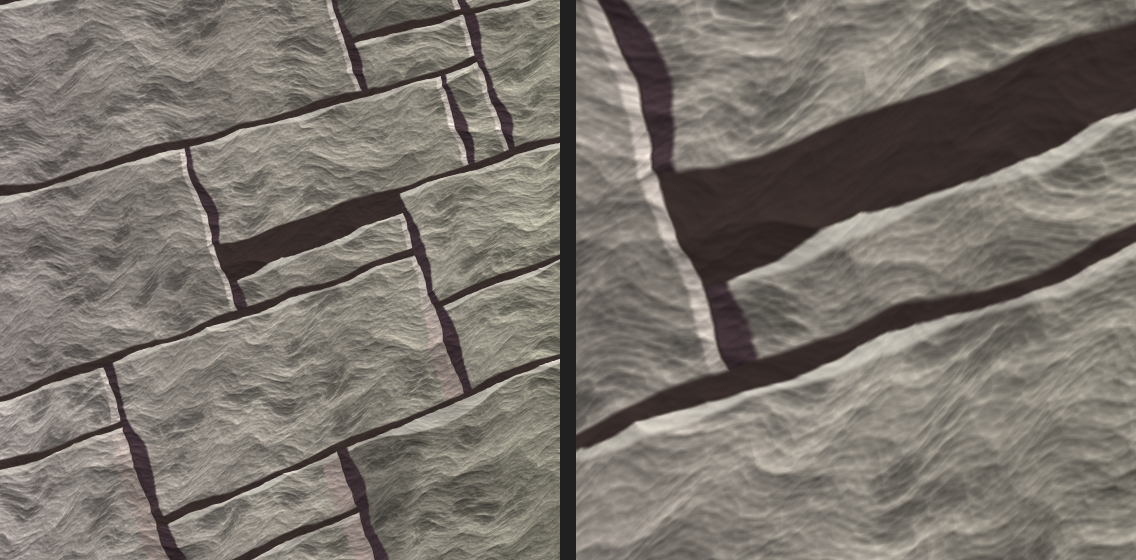
Left: the whole. Right: its middle third, enlarged.
This texture is drawn by a three.js fragment shader. Its source:

```glsl
// Draws a slanted wall of rough-hewn grey stone blocks with deep shadowed joints.
varying vec2 vUv;

vec2 hash2(vec2 p) {
  return fract(sin(vec2(dot(p, vec2(127.1, 311.7)), dot(p, vec2(269.5, 183.3)))) * 43758.5);
}

// Squared distance to the nearest cell point.
float cells(vec2 p) {
  vec2 id = floor(p), f = fract(p);
  float nearest = 1.0;
  for (int j = -1; j <= 1; j++) {
    for (int i = -1; i <= 1; i++) {
      vec2 c = vec2(float(i), float(j));
      vec2 r = c + hash2(id + c) - f;
      nearest = min(nearest, dot(r, r));
    }
  }
  return nearest;
}

// Chiselled height: layered cells bent by sines.
float relief(vec2 p) {
  p += 0.014 * sin(p.yx * vec2(31.0, 23.0) + vec2(1.0, 4.0));
  p += 0.005 * sin(p.yx * vec2(87.0, 71.0) + p * 40.0);
  vec2 q = p * vec2(6.0, 10.0) + 20.0;
  float h = 0.0, amp = 0.5;
  for (int i = 0; i < 5; i++) {
    h += amp * cells(q);
    q = mat2(0.96, 0.28, -0.28, 0.96) * q * 2.1 + 3.7;
    amp *= 0.5;
  }
  return h;
}

void split(float at, float x, inout float lo, inout float hi) {
  if (x < at) hi = at; else lo = at;
}

// Bounds of the block around w: left, top, right, bottom.
vec4 block(vec2 w) {
  vec4 b = vec4(-2.0, -2.0, 3.0, 3.0);
  if (w.x < 0.82 && w.y < 0.353) {
    b.zw = vec2(0.82, 0.353);
    split(0.592, w.x, b.x, b.z);
    split(w.x < 0.592 ? 0.012 : 0.24, w.y, b.y, b.w);
  } else if (w.x >= 0.82 && w.y < 0.575) {
    b.xw = vec2(0.82, 0.575);
    split(0.243, w.y, b.y, b.w);
  } else if (w.x < 0.237 && w.y < 0.716) {
    b.yzw = vec3(0.353, 0.237, 0.716);
  } else if (w.y < 0.575) {
    b = vec4(0.237, 0.353, 0.82, 0.575);
    split(0.74, w.x, b.x, b.z);
  } else if (w.x >= 0.59 && w.y < 1.06) {
    b.xyw = vec3(0.59, 0.575, 1.06);
    split(0.84, w.y, b.y, b.w);
  } else if (w.y < 0.716) {
    b = vec4(0.237, 0.575, 0.59, 0.716);
  } else if (w.x < -0.037) {
    b.yz = vec2(0.716, -0.037);
    split(0.842, w.y, b.y, b.w);
  } else if (w.y < 1.06) {
    b = vec4(-0.037, 0.716, 0.59, 1.06);
  } else {
    b.xy = vec2(-0.037, 1.06);
    split(0.33, w.x, b.x, b.z);
    if (w.x < 0.33) split(1.2, w.y, b.y, b.w);
  }
  return b;
}

void main() {
  // Slanted courses that steepen toward the bottom.
  vec2 p = vec2(vUv.x, 1.0 - vUv.y);
  vec2 w = vec2(p.x - 0.34 * p.y, (p.y + 0.21 * p.x) / (1.0 - 0.2 * p.x));
  float h = relief(w);
  float slope = h - relief(w + vec2(0.0018, -0.0026));

  // Ragged distances to the four sides.
  vec2 e = w + 0.02 * (h - 0.2) + 0.002 * sin(w.yx * vec2(47.0, 39.0));
  vec4 b = block(e);
  float left = e.x - b.x, top = e.y - b.y, right = b.z - e.x, bottom = b.w - e.y;
  bool lowRight = b.y > 1.05 && b.x > 0.3;
  if (b.y > 0.5 && b.w < 0.72) top -= mix(0.066, 0.042, left / 0.35);

  // Stone face: tone per block, stains, carved light and grain.
  float stain = sin(w.x * 17.0 + 2.0 * sin(w.y * 13.0)) * sin(w.y * 21.0 + w.x * 6.0);
  float tone = 0.5 + 0.4 * (hash2(b.xy * 10.0).x - 0.5) + 0.22 * stain;
  vec3 color = mix(vec3(0.46, 0.44, 0.42), vec3(0.67, 0.65, 0.62), tone);
  color *= mix(vec3(1.01, 0.99, 1.01), vec3(1.0, 1.01, 0.95), p.x);
  float light = clamp(1.0 + 6.0 * slope, 0.55, 1.4);
  color *= light * (0.94 + 0.15 * cells(w * vec2(150.0, 220.0)));
  color *= mix(0.72, 1.0, smoothstep(0.05, 0.15, h));
  if (b.w < 0.25 && b.x > 0.5 && b.z < 0.9) color *= 0.68;
  if (lowRight) color *= 0.74 + 0.2 * smoothstep(0.17, 0.2, left + 0.5 * top);

  // Lit right flank and upper lip.
  float low = smoothstep(0.72, 1.0, w.y);
  float flank = 0.014 + 0.026 * low;
  vec3 flankColor = mix(vec3(0.76, 0.72, 0.69), vec3(0.57, 0.51, 0.49), low);
  color = mix(color, flankColor * light, 0.85 * (1.0 - smoothstep(flank - 0.004, flank, right)));
  float lip = 0.010 + 0.004 * sin(w.x * 43.0);
  if (lowRight) lip += 0.032 * exp(-pow((e.x - 0.54) / 0.07, 2.0));
  float lipMask = 1.0 - smoothstep(lip - 0.002, lip + 0.003, top);
  color = mix(color, vec3(0.81, 0.79, 0.75) * mix(1.0, light, 0.4), lipMask * (0.75 + 0.2 * stain));

  // Shadowed left flank, underside and open gap.
  float shade = 0.014 + 0.006 * sin(w.y * 29.0) + 0.008 * low;
  color = mix(vec3(0.23, 0.18, 0.20) * light, color, smoothstep(shade - 0.003, shade + 0.002, left));
  float under = 0.013 + 0.004 * sin(w.x * 19.0 + w.y * 31.0);
  float gap = min(smoothstep(under - 0.003, under + 0.002, bottom),
                  smoothstep(0.0005, 0.0035, min(top, right)));
  color = mix(vec3(0.21, 0.17, 0.16) * mix(1.0, light, 0.5), color, gap);
  gl_FragColor = vec4(color, 1.0);
}
```
